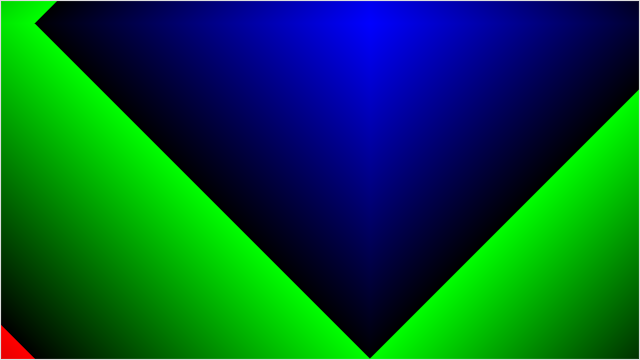
This background is drawn by a Shadertoy shader. Its source:

```glsl
// Nested diamond bands fading from blue to green to red, inside a thin pale frame.

// Coverage from 0 to 1 as the value crosses the limit, softened over one pixel
float softStep(float limit, float value, float pixel) {
    return clamp((value - limit) / pixel + 0.5, 0.0, 1.0);
}

void mainImage(out vec4 fragColor, in vec2 fragCoord) {
    // Canvas units: height is 1
    float pixel = 1.0 / iResolution.y;
    vec2 p = fragCoord * pixel;
    vec2 size = iResolution.xy * pixel;

    // Diamond distance from the blue peak, measured in band widths
    vec2 offset = abs(p - vec2(0.578 * size.x, 0.935));
    float bandWidth = 0.931;
    float bands = (offset.x + offset.y) / bandWidth;
    float blur = 1.414 * pixel / bandWidth;

    // Each band starts bright and fades to black
    vec3 blue = vec3(0.0, 0.0, clamp(1.0 - bands, 0.0, 1.0));
    vec3 green = vec3(0.0, clamp(2.0 - bands, 0.0, 1.0), 0.0);
    vec3 red = vec3(clamp(3.0 - bands, 0.0, 1.0), 0.0, 0.0);
    vec3 color = mix(blue, green, softStep(1.0, bands, blur));
    color = mix(color, red, softStep(2.0, bands, blur));

    // Thin pale frame along the canvas edges
    vec2 toEdge = min(p, size - p);
    float frame = 1.0 - softStep(0.003, min(toEdge.x, toEdge.y), pixel);
    color = mix(color, vec3(0.87), frame);

    fragColor = vec4(color, 1.0);
}
```
